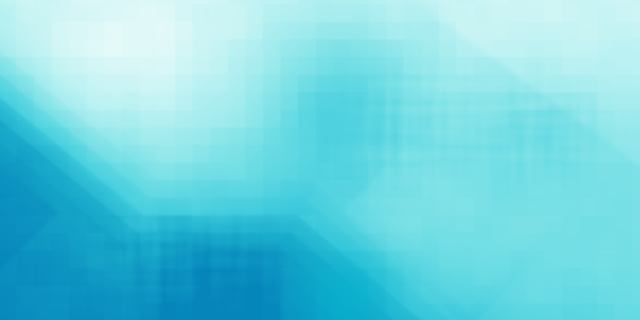
This background is drawn by a Shadertoy shader. Its source:

```glsl
vec2 hashGradient(vec2 cell) {
    float h = fract(sin(dot(cell, vec2(127.1, 311.7))) * 43758.5);
    return vec2(cos(6.2832 * h), sin(6.2832 * h));
}

float gradientNoise(vec2 p) {
    vec2 i = floor(p), f = fract(p);
    vec2 u = f * f * (3.0 - 2.0 * f);
    vec2 e = vec2(1.0, 0.0);
    float low = mix(dot(hashGradient(i), f), dot(hashGradient(i + e.xy), f - e.xy), u.x);
    float high = mix(dot(hashGradient(i + e.yx), f - e.yx), dot(hashGradient(i + e.xx), f - e.xx), u.x);
    return mix(low, high, u.y);
}

float glow(vec2 p, vec2 center, vec2 radius) {
    vec2 q = (p - center) / radius;
    return exp(-dot(q, q));
}

// Staircase with softened risers, centred on the input value
float terrace(float v, float stepSize) {
    float s = v / stepSize + 0.37;
    return (floor(s) + smoothstep(0.75, 1.0, fract(s))) * stepSize;
}

// Tone 0 is deep blue, tone 1 is nearly white
vec3 waterRamp(float tone) {
    vec3 shades[7] = vec3[7](
        vec3(0.02, 0.52, 0.73), vec3(0.09, 0.66, 0.79), vec3(0.23, 0.785, 0.86),
        vec3(0.37, 0.845, 0.885), vec3(0.53, 0.895, 0.91), vec3(0.73, 0.945, 0.95),
        vec3(0.94, 0.985, 0.98));
    float s = clamp(tone, 0.0, 0.999) * 6.0;
    int i = int(s);
    return mix(shades[i], shades[i + 1], fract(s));
}

void mainImage(out vec4 fragColor, in vec2 fragCoord) {
    vec2 p = fragCoord / iResolution.xy * vec2(2.0, 1.0);

    // Square blocks: position partly held within each one
    vec2 cell = p / 0.055;
    vec2 block = floor(cell) + smoothstep(0.88, 1.0, fract(cell));
    vec2 q = mix(p, (block + 0.44) * 0.055, 0.55);

    // Height above the bent edge of the deep region
    float leftSlope = (p.y - 0.66 + 0.82 * p.x) * 0.77;
    float rightSlope = (p.y - 0.30 + 0.85 * (p.x - 0.92)) * 0.76;
    float height = max(min(leftSlope, p.y - 0.30), rightSlope);
    height = mix(height, terrace(height, 0.055), 0.5 * exp(-abs(height) * 4.0));
    float tone = height < 0.0
        ? 0.25 * exp(height / 0.13)
        : 0.25 + 0.37 * (1.0 - exp(-height / 0.13));

    // Broad light along the top and at the upper left
    float above = smoothstep(-0.05, 0.2, height);
    tone += above * 0.22 * smoothstep(0.45, 1.05, q.y + 0.06 * (q.x - 1.0));
    tone += above * 0.92 * (0.97 - tone) * glow(q, vec2(0.39, 0.90), vec2(0.40, 0.40));

    // Turquoise hollow and softer shades on the right
    tone -= 0.24 * glow(q, vec2(1.07, 0.68), vec2(0.21, 0.24));
    tone -= 0.08 * glow(q, vec2(1.68, 0.60), vec2(0.20, 0.15));
    tone -= 0.11 * smoothstep(1.2, 1.5, p.x) * exp(-q.y / 0.14);

    // Pale diamond corner and slanted facets
    float diamond = abs(p.x - 1.40) + abs(p.y - 0.34) - 0.33;
    tone += 0.06 * smoothstep(0.02, -0.02, diamond) * glow(p, vec2(1.20, 0.32), vec2(0.26, 0.22));
    float facet = abs(p.x - 1.46) - p.y;
    tone -= 0.03 * smoothstep(0.01, -0.01, abs(facet) - 0.03) * exp(-p.y / 0.15);
    float beam = p.y - 0.95 + 0.73 * (p.x - 1.36);
    tone += 0.05 * smoothstep(-0.02, 0.02, beam) * smoothstep(1.2, 1.5, p.x);

    // Lighter fold and darker slab inside the deep region
    float fold = abs(p.y - 0.34 + 0.02 * p.x) + p.x - 0.18;
    tone += 0.05 * smoothstep(-0.01, 0.015, fold) * glow(p, vec2(0.22, 0.20), vec2(0.28, 0.20));
    vec2 slab = abs(p - vec2(0.69, 0.08)) - vec2(0.19, 0.16);
    tone -= 0.04 * smoothstep(0.015, -0.015, max(slab.x, slab.y));

    // Faint blocks and crossed strokes
    tone += 0.045 * gradientNoise(block * 0.47 + 0.31);
    float strokes = gradientNoise(vec2(p.x * 36.0, p.y * 4.0))
                  + gradientNoise(vec2(p.x * 4.0, p.y * 36.0) + 17.0);
    float strokeArea = glow(p, vec2(1.66, 0.60), vec2(0.18, 0.14))
                     + glow(p, vec2(0.58, 0.19), vec2(0.24, 0.16))
                     + glow(p, vec2(1.25, 0.60), vec2(0.20, 0.18));
    tone += 0.07 * strokes * strokeArea;

    // Saturated teal pool at the foot of the right slope
    vec3 color = waterRamp(tone);
    color = mix(color, vec3(0.03, 0.70, 0.81), 0.75 * glow(q, vec2(1.08, 0.06), vec2(0.16, 0.15)));
    fragColor = vec4(color, 1.0);
}
```
